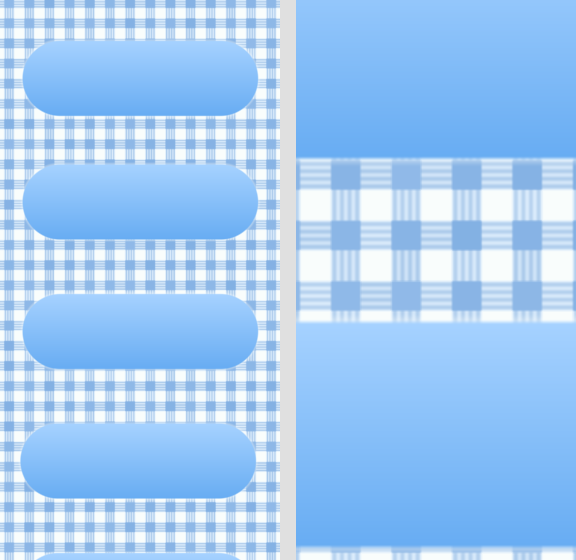
Left: the whole. Right: its middle third, enlarged.
A WebGL 2 fragment shader for this pattern:

```glsl
#version 300 es
precision highp float;

#define CHECK_PERIOD 0.0720
#define CHECK_ORIGIN vec2(0.0326, 0.0110)
#define BAND_WIDTH 0.49
#define THREADS 8.0
#define THREAD_DEPTH 0.13
#define TONE_VARIATION 0.05
#define PILL_COUNT 5
#define PILL_HALF_SIZE vec2(0.4206, 0.1340)
#define PILL_FIRST vec2(0.5013, 0.2800)
#define PILL_SPACING 0.4625
#define PILL_SOFTNESS 0.0035

uniform vec2 u_resolution;
out vec4 fragColor;

const vec3 CLOTH_WHITE = vec3(0.975, 0.992, 0.990);
const vec3 CLOTH_LIGHT = vec3(0.765, 0.858, 0.952);
const vec3 CLOTH_DARK = vec3(0.540, 0.710, 0.900);
const vec3 PILL_TOP = vec3(0.650, 0.822, 1.000);
const vec3 PILL_BOTTOM = vec3(0.405, 0.675, 0.950);

float hash(vec2 cell) {
    vec3 q = fract(vec3(cell.xyx) * 0.1031);
    q += dot(q, q.yzx + 33.33);
    return fract((q.x + q.y) * q.z);
}

float capsule(vec2 p, vec2 halfSize) {
    p.x = max(abs(p.x) - (halfSize.x - halfSize.y), 0.0);
    return length(p) - halfSize.y;
}

// Two crossing sets of dyed bands with fine threads
vec3 gingham(vec2 p, float pixel) {
    vec2 grid = (p - CHECK_ORIGIN) / CHECK_PERIOD;
    vec2 cell = floor(grid + 0.5);
    vec2 offset = grid - cell;
    float blur = 0.6 * pixel / CHECK_PERIOD + 0.02;
    vec2 band = 1.0 - smoothstep(-blur, blur, abs(offset) - 0.5 * BAND_WIDTH);

    // Threads show where only one band is dyed
    vec2 thread = 0.5 + 0.5 * cos(6.2831853 * THREADS * offset);
    vec2 single = band * (1.0 - band.yx);
    float weave = dot(single, thread - 0.5) * THREAD_DEPTH;

    vec3 color = mix(CLOTH_WHITE, CLOTH_LIGHT, max(band.x, band.y));
    color = mix(color, CLOTH_DARK, band.x * band.y);
    float tone = (hash(floor(grid * 2.0 + 0.5) + 40.0) - 0.5) * TONE_VARIATION;
    return color + (weave + tone * max(band.x, band.y)) * vec3(1.0, 0.7, 0.35);
}

// Uneven vertical spacing, with the lower pills shifted left
vec2 pillCenter(float index) {
    float firstGap = 0.021 * min(index, 1.0);
    float shift = 0.0078 * step(2.5, index);
    return PILL_FIRST + vec2(-shift, PILL_SPACING * index - firstGap);
}

void main() {
    // Canvas width is one unit; y runs down from the top
    float pixel = 1.0 / u_resolution.x;
    vec2 p = vec2(gl_FragCoord.x, u_resolution.y - gl_FragCoord.y) * pixel;
    vec3 color = gingham(p, pixel);

    for (int i = 0; i < PILL_COUNT; i++) {
        vec2 local = p - pillCenter(float(i));
        float dist = capsule(local, PILL_HALF_SIZE);
        float soft = max(PILL_SOFTNESS, 0.7 * pixel);

        // Faint pale fringe around the pill
        float fringe = 1.0 - smoothstep(0.0, 3.0 * soft, dist);
        color = mix(color, CLOTH_WHITE, 0.35 * fringe);

        float height = clamp(local.y / (2.0 * PILL_HALF_SIZE.y) + 0.5, 0.0, 1.0);
        vec3 fill = mix(PILL_TOP, PILL_BOTTOM, height);
        color = mix(color, fill, 1.0 - smoothstep(-soft, soft, dist));
    }
    fragColor = vec4(clamp(color, 0.0, 1.0), 1.0);
}
```
